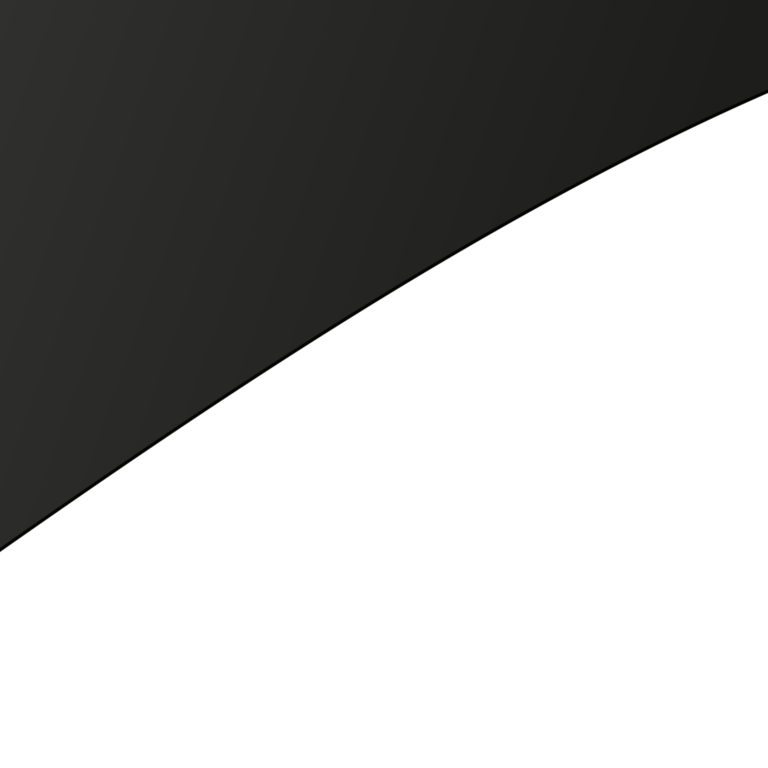
This background is drawn by a WebGL 1 fragment shader. Its source:

```glsl
precision highp float;

uniform vec2 u_resolution;

const vec3 PAPER = vec3(1.0);
const vec3 STROKE = vec3(0.015, 0.015, 0.012);
const vec3 CHARCOAL_LIGHT = vec3(0.188, 0.188, 0.180);
const vec3 CHARCOAL_DARK = vec3(0.112, 0.112, 0.104);
const vec4 CURVE = vec4(0.2813, 0.7022, -0.0497, -0.0549); // cubic, rising powers of x
const vec2 SHADE_AXIS = vec2(1.0, -0.36);
const float STROKE_WIDTH = 0.0042;

float curveHeight(float x) {
  return CURVE.x + x * (CURVE.y + x * (CURVE.z + x * CURVE.w));
}

float curveSlope(float x) {
  return CURVE.y + x * (2.0 * CURVE.z + 3.0 * x * CURVE.w);
}

void main() {
  vec2 uv = gl_FragCoord.xy / u_resolution;
  float pixel = 1.0 / min(u_resolution.x, u_resolution.y);

  // Approximate signed distance, positive above the curve
  float slope = curveSlope(uv.x);
  float edge = (uv.y - curveHeight(uv.x)) / sqrt(1.0 + slope * slope);

  // Diagonal shading of the dark panel
  float shade = clamp(dot(uv - vec2(0.0, 1.0), SHADE_AXIS), 0.0, 1.0);
  vec3 panel = mix(CHARCOAL_LIGHT, CHARCOAL_DARK, shade);

  // Thin stroke along the inside of the edge
  float inside = smoothstep(-pixel, pixel, edge - STROKE_WIDTH);
  panel = mix(STROKE, panel, inside);

  float coverage = smoothstep(-pixel, pixel, edge);
  gl_FragColor = vec4(mix(PAPER, panel, coverage), 1.0);
}
```
